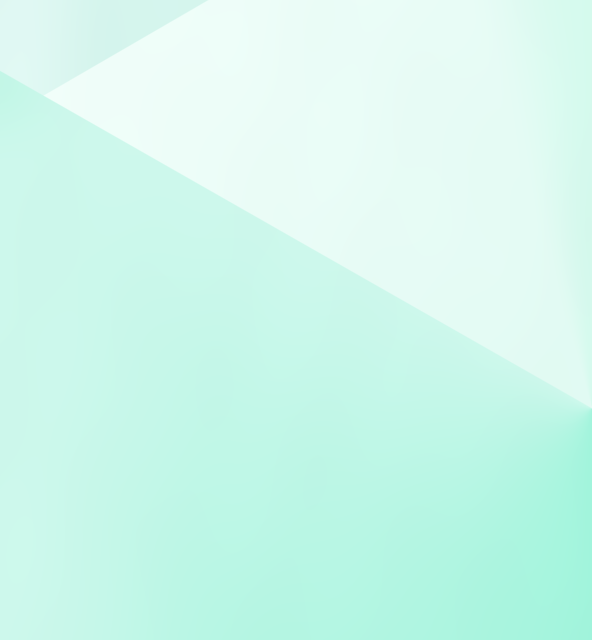
A Shadertoy shader for this background:

```glsl
// Pale mint folded-paper background: three soft planes meeting at crisp diagonal edges.
#define ASPECT 0.9258
#define PIVOT vec2(0.9258, 0.362)
#define FOLD vec2(0.0765, 0.8555)
#define EDGE_DIR vec2(-0.869, 0.495)
#define FOLD_NORMAL vec2(-0.501, 0.865)
#define DOWN_ANGLE 2.09
#define UP_ANGLE 1.052
#define GRAIN 0.0025

const vec3 MINT_PALE = vec3(0.805, 0.972, 0.925);
const vec3 MINT_DEEP = vec3(0.630, 0.955, 0.860);
const vec3 MINT_SHADE = vec3(0.750, 0.960, 0.895);
const vec3 SHEET_WHITE = vec3(0.945, 0.996, 0.980);
const vec3 SHEET_MINT = vec3(0.880, 0.980, 0.950);
const vec3 SHEET_RIM = vec3(0.835, 0.978, 0.930);
const vec3 CORNER_PALE = vec3(0.878, 0.972, 0.952);
const vec3 CORNER_SHADE = vec3(0.835, 0.960, 0.930);

// Lower plane: a conic sweep around the pivot, paler toward the left.
vec3 lowerPlane(vec2 p, float swing) {
    vec3 color = mix(MINT_PALE, MINT_DEEP, clamp(swing / DOWN_ANGLE, 0.0, 1.0));
    color = mix(color, MINT_PALE, 0.95 * (1.0 - smoothstep(0.0, 0.36, p.x)));
    float shade = exp(-dot(p - vec2(0.0, 0.87), p - vec2(0.0, 0.87)) / 0.006);
    return mix(color, MINT_SHADE, 0.8 * shade);
}

// Bright sheet: white at the fold, greener toward the pivot and right rim.
vec3 brightSheet(vec2 p, float swing) {
    float fade = clamp(dot(p - FOLD, vec2(0.95, -0.42)), 0.0, 1.0);
    vec3 color = mix(SHEET_WHITE, SHEET_MINT, fade);
    float rim = 1.0 - smoothstep(0.0, 0.30, UP_ANGLE + swing);
    return mix(color, SHEET_RIM, rim);
}

// Corner plane: a soft horizontal ramp.
vec3 cornerPlane(vec2 p) {
    return mix(CORNER_PALE, CORNER_SHADE, smoothstep(0.03, 0.18, p.x));
}

// Layered sines give a barely visible tonal drift.
float softDrift(vec2 p) {
    return sin(p.x * 19.0 + p.y * 5.0) * sin(p.y * 13.0 - p.x * 4.0)
         + 0.5 * sin(p.x * 37.0 - p.y * 9.0 + 1.7);
}

void mainImage(out vec4 fragColor, in vec2 fragCoord) {
    vec2 p = fragCoord / iResolution.xy * vec2(ASPECT, 1.0);
    float soft = 0.8 / iResolution.y;

    // Coordinates along and below the long diagonal.
    vec2 fromPivot = p - PIVOT;
    float along = dot(fromPivot, EDGE_DIR);
    float below = dot(fromPivot, vec2(-EDGE_DIR.y, EDGE_DIR.x));
    float swing = atan(below, along);

    // Stack the planes with antialiased edges.
    float corner = smoothstep(-soft, soft, dot(p - FOLD, FOLD_NORMAL));
    vec3 color = mix(brightSheet(p, swing), cornerPlane(p), corner);
    color = mix(color, lowerPlane(p, swing), smoothstep(-soft, soft, below));

    color += GRAIN * softDrift(p);
    fragColor = vec4(clamp(color, 0.0, 1.0), 1.0);
}
```
